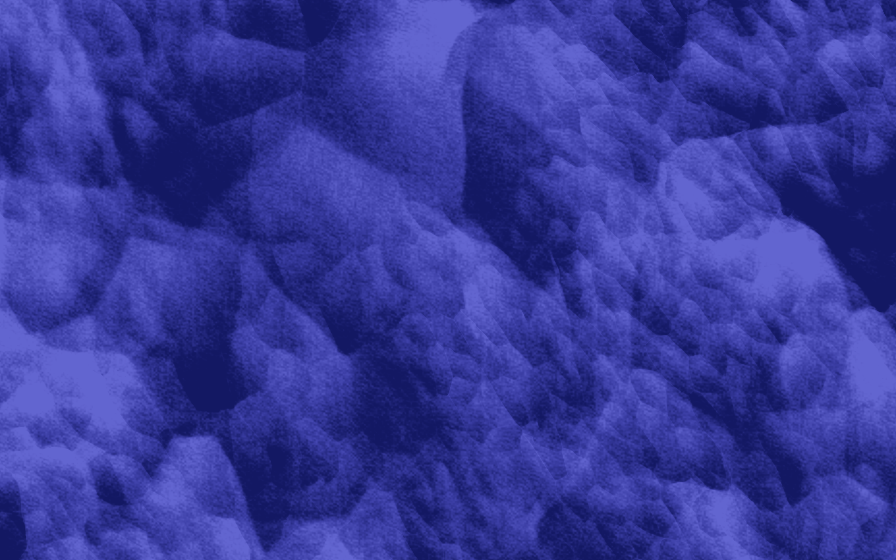
Write a Shadertoy shader that draws this texture.

```glsl
const vec3 SHADOW_BLUE = vec3(0.075, 0.095, 0.39);
const vec3 PAPER_BLUE = vec3(0.235, 0.245, 0.655);
const vec3 LIGHT_BLUE = vec3(0.385, 0.395, 0.815);

const int FOLD_LAYERS = 5;
const float FIRST_SCALE = 2.7;      // folds per canvas height
const float SCALE_STEP = 1.75;
const float FIRST_STRENGTH = 0.30;
const float SECOND_GAIN = 1.15;
const float STRENGTH_STEP = 0.82;
const float FOLD_STRETCH = 0.58;
const float LIGHT_ANGLE = 1.25;
const float LIGHT_SPREAD = 3.0;
const float CONE_ROUNDING = 0.12;
const float FACET_CONTRAST = 1.0;
const float SOFT_CREASE = 16.0;
const float SHARP_CREASE = 85.0;
const float CREASE_GLOW = 0.34;
const float FOLD_SHIFT = 0.012;     // how far one fold kinks the next
const float WARP = 0.07;
const float MEAN_TONE = 0.48;
const float STAIN = 0.30;
const float VIGNETTE = 0.35;
const float GRAIN = 0.46;
const float GRAIN_SCALE = 290.0;

float hash(vec2 p) {
    return fract(sin(dot(p, vec2(127.1, 311.7))) * 43758.5453);
}

vec2 hash2(vec2 p) {
    return vec2(hash(p), hash(p + 57.3));
}

float noise(vec2 p) {
    vec2 cell = floor(p);
    vec2 f = fract(p);
    f = f * f * (3.0 - 2.0 * f);
    float low = mix(hash(cell), hash(cell + vec2(1, 0)), f.x);
    float high = mix(hash(cell + vec2(0, 1)), hash(cell + vec2(1, 1)), f.x);
    return mix(low, high, f.y);
}

float fbm(vec2 p) {
    float sum = 0.0;
    float gain = 0.5;
    for (int i = 0; i < 3; i++) {
        sum += gain * noise(p);
        p = p * 2.03 + 17.1;
        gain *= 0.5;
    }
    return sum;
}

mat2 rotation(float a) {
    return mat2(cos(a), sin(a), -sin(a), cos(a));
}

// Lit cones that meet in creases; returns shade and crease strength
vec2 folds(vec2 p, float lightAngle, float sharpness) {
    vec2 base = floor(p);
    float nearest = 8.0;
    float shade = 0.0;
    float weight = 0.0;
    for (int y = -1; y <= 1; y++) {
        for (int x = -1; x <= 1; x++) {
            vec2 cell = base + vec2(x, y);
            vec2 r = p - cell - 0.05 - 0.9 * hash2(cell);
            float d = length(r);
            float angle = lightAngle + LIGHT_SPREAD * (hash(cell + 9.7) - 0.5);
            float tilt = dot(r, vec2(cos(angle), sin(angle))) / (d + CONE_ROUNDING);
            tilt += FACET_CONTRAST * (hash(cell + 31.9) - 0.5);
            float closer = min(nearest, d);
            float keep = exp(sharpness * (closer - nearest));
            float w = exp(sharpness * (closer - d));
            shade = shade * keep + tilt * w;
            weight = weight * keep + w;
            nearest = closer;
        }
    }
    return vec2(shade / weight, 1.0 - 1.0 / weight);
}

// Large folds first, each one kinking the finer ones
float crumple(vec2 p) {
    float tone = 0.0;
    float scale = FIRST_SCALE;
    float strength = FIRST_STRENGTH;
    p += WARP * (vec2(fbm(p * 4.0), fbm(p * 4.0 + 41.0)) - 0.44);
    for (int i = 0; i < FOLD_LAYERS; i++) {
        float layer = float(i);
        float turn = 0.75 + 0.9 * sin(layer * 2.3);
        vec2 q = rotation(turn) * p * scale;
        q.x *= FOLD_STRETCH;
        float edge = smoothstep(0.2, 0.5, noise(p * 5.0 + layer * 13.0));
        float sharpness = mix(SOFT_CREASE, SHARP_CREASE, edge) / (1.0 + 0.35 * layer);
        vec2 fold = folds(q + layer * 23.7, LIGHT_ANGLE + turn, sharpness);
        float patches = smoothstep(0.28, 0.72, noise(p * 3.2 + layer * 7.9));
        float amount = strength * (i < 2 ? 1.0 : 0.2 + 0.9 * patches);
        float glow = CREASE_GLOW * fold.y * edge * noise(p * 9.0 + layer);
        tone += amount * fold.x + glow * patches;
        p += FOLD_SHIFT * fold.x * vec2(0.6, -0.8);
        scale *= SCALE_STEP;
        strength *= i < 1 ? SECOND_GAIN : STRENGTH_STEP;
    }
    return tone;
}

void mainImage(out vec4 fragColor, in vec2 fragCoord) {
    vec2 p = fragCoord / iResolution.y;
    vec2 centred = fragCoord / iResolution.xy - 0.5;

    float tone = MEAN_TONE + crumple(p + 3.7);
    tone += STAIN * (fbm(p * 3.0 + 70.0) - 0.44);
    tone += VIGNETTE * (0.16 - dot(centred, centred));

    // Paper fibres and fine tooth
    float fibre = noise(rotation(0.4) * p * GRAIN_SCALE * vec2(0.45, 1.0));
    float tooth = noise(p * GRAIN_SCALE + 11.0);
    tone += GRAIN * (0.4 * fibre + 0.6 * tooth - 0.5);

    vec3 color = mix(SHADOW_BLUE, PAPER_BLUE, smoothstep(-0.15, 0.62, tone));
    color = mix(color, LIGHT_BLUE, smoothstep(0.42, 1.12, tone));
    fragColor = vec4(color, 1.0);
}
```
